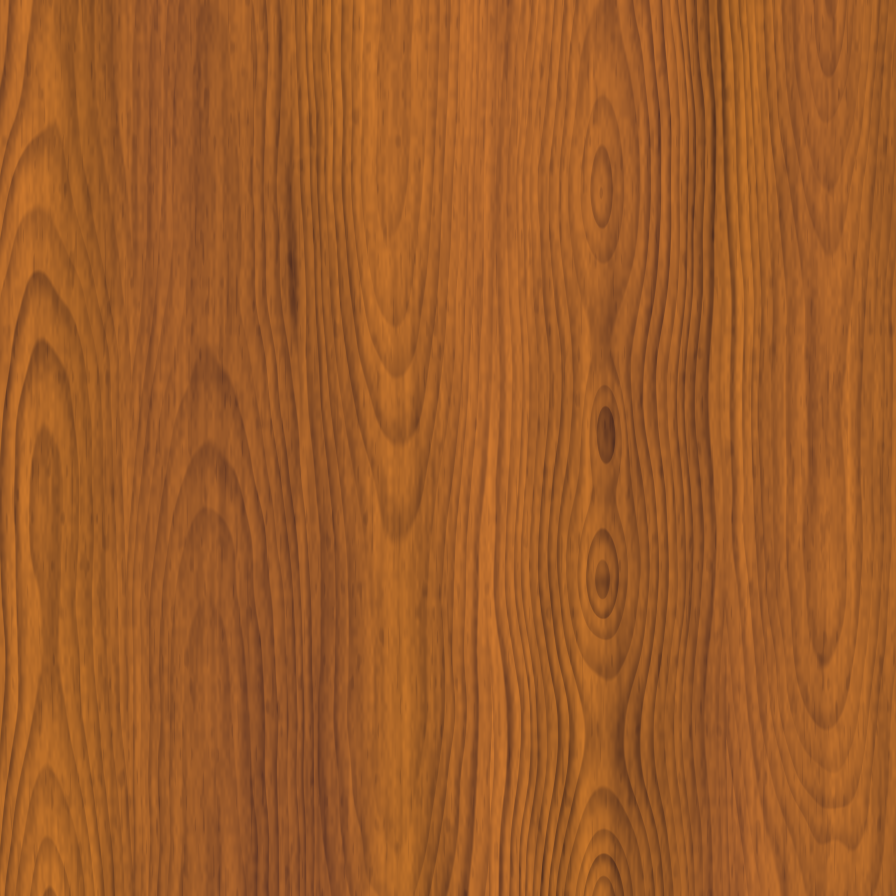
Give the GLSL for this texture, as a WebGL 2 fragment shader.

```glsl
#version 300 es
precision highp float;

uniform vec2 u_resolution;
out vec4 outColor;

#define BASE_COLOR vec3(0.662, 0.387, 0.160)
#define TONE_AXIS vec3(1.0, 0.61, 0.13)
#define RING_DENSITY 100.0
#define RING_DARKNESS 0.23
#define BAND_CONTRAST 0.065
#define FIBRE_CONTRAST 0.042
#define PITH_TAPER 0.07
#define KNOT_Y 0.35
#define KNOT_SIZE vec2(0.009, 0.011)

float hash(vec2 p) {
    vec3 q = fract(p.xyx * vec3(0.1031, 0.1030, 0.0973));
    q += dot(q, q.yzx + 33.33);
    return fract((q.x + q.y) * q.z);
}

// Value noise in -1..1
float noise(vec2 p) {
    vec2 cell = floor(p), f = fract(p);
    f = f * f * (3.0 - 2.0 * f);
    float low = mix(hash(cell), hash(cell + vec2(1, 0)), f.x);
    float high = mix(hash(cell + vec2(0, 1)), hash(cell + vec2(1, 1)), f.x);
    return 2.0 * mix(low, high, f.y) - 1.0;
}

float strandCentre(float i) {
    return 0.055 + 0.2175 * i - 0.05 * sin(i * 0.7854);
}

// Depth of the pith below the cut: sets where the arches close
float pithDepth(float i, float y) {
    if (i == 3.0) {
        float s = y - KNOT_Y;
        return 0.045 * sin(8.5 * s / (1.0 + 0.4 * max(s, 0.0)));
    }
    float along = i < 1.5 ? y : 1.0 - y;
    return 0.02 + PITH_TAPER * along + 0.008 * sin(9.0 * y + 2.0 * i);
}

// Distance to the nearest pith
float pithDistance(vec2 p) {
    float nearest = 1.0;
    for (int i = 0; i < 5; i++) {
        float k = float(i);
        nearest = min(nearest, length(vec2(p.x - strandCentre(k), pithDepth(k, p.y))));
    }
    return nearest;
}

// Two knots on the fourth strand: x = dark core, y = ring bulge
vec2 knots(vec2 p) {
    vec2 sum = vec2(0.0);
    for (int k = 0; k < 2; k++) {
        float upper = float(k);
        vec2 centre = vec2(strandCentre(3.0) + 0.006 * upper, KNOT_Y + 0.17 * upper);
        vec2 q = (p - centre) / (KNOT_SIZE * vec2(1.0, 1.0 + 1.2 * upper));
        float d = dot(q, q);
        sum += vec2(exp(-d), upper * exp(-d * 0.2));
    }
    return sum;
}

// Latewood: darkens slowly outwards, then ends sharply
float ringDarkness(float h) {
    float edge = clamp(1.2 * fwidth(h), 0.12, 0.3);
    float f = fract(h);
    float rise = smoothstep(0.1, 1.0 - edge, f);
    float strength = mix(0.4, 1.0, hash(vec2(floor(h), 7.0)));
    return rise * rise * (1.0 - smoothstep(1.0 - edge, 1.0, f)) * strength;
}

void main() {
    vec2 uv = gl_FragCoord.xy / u_resolution;
    vec2 p = uv;
    p.x += 0.005 * noise(vec2(uv.x * 5.0, uv.y * 2.5)) + 0.0015 * noise(uv * vec2(14.0, 9.0));

    // Growth rings of uneven width
    vec2 knot = knots(p);
    float h = RING_DENSITY * pithDistance(p);
    h += 0.75 * noise(p * vec2(12.0, 4.0)) + 0.16 * noise(p * vec2(45.0, 15.0));
    h += 0.5 * noise(vec2(h * 0.7, 3.5)) - 2.5 * knot.y;
    float ringContrast = 0.65 + 0.5 * noise(p * vec2(9.0, 1.2) + 17.0);
    float tone = -RING_DARKNESS * ringContrast * ringDarkness(h);

    // Broad bands of lighter and darker wood
    tone += BAND_CONTRAST * noise(p * vec2(7.0, 0.6) + 40.0);
    tone += 0.7 * BAND_CONTRAST * noise(p * vec2(23.0, 0.8) + 60.0);

    // Fibres, from long streaks to short grain
    tone += FIBRE_CONTRAST * noise(p * vec2(95.0, 2.0) + 11.0);
    tone += FIBRE_CONTRAST * noise(p * vec2(250.0, 9.0) + 23.0);
    tone += 0.8 * FIBRE_CONTRAST * noise(p * vec2(400.0, 95.0) + 31.0);

    // Pores and knots
    tone -= 0.06 * smoothstep(0.5, 0.9, noise(p * vec2(320.0, 38.0) + 71.0));
    tone -= 0.2 * knot.x;

    // Slight drift between reddish and yellowish wood
    float hue = noise(p * vec2(11.0, 1.0) + 90.0);
    vec3 color = BASE_COLOR + tone * TONE_AXIS + hue * vec3(0.0, 0.004, -0.014);
    outColor = vec4(clamp(color, 0.0, 1.0), 1.0);
}
```
